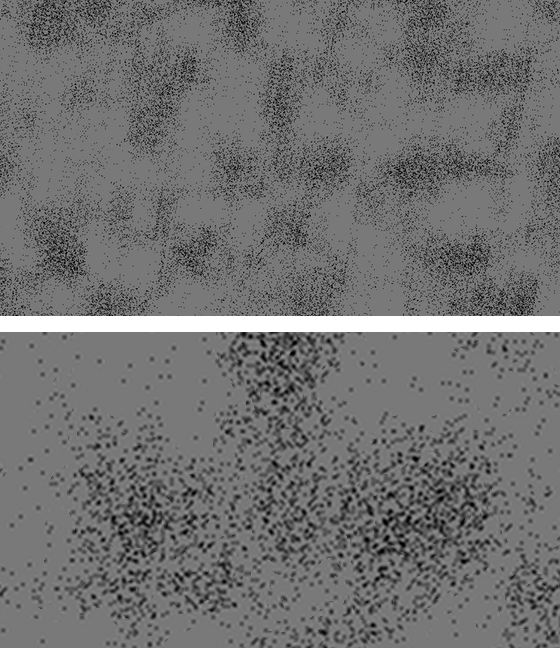
Top: the whole. Bottom: its middle third, enlarged.
A Shadertoy shader for this texture:

```glsl
#define GRAINS_ACROSS 768.0
#define SOFTNESS 1.5
#define CLUSTER_SCALE 7.0
#define SPARSE_LEVEL 0.28
#define DENSE_LEVEL 0.95
#define MAX_DENSITY 0.39
#define GROUND vec3(0.473)
#define PI 3.14159265

float hash(vec2 p) {
    return fract(sin(dot(p, vec2(12.9898, 78.233))) * 43758.5453);
}

float valueNoise(vec2 p) {
    vec2 cell = floor(p);
    vec2 f = fract(p);
    f = f * f * (3.0 - 2.0 * f);
    float low = mix(hash(cell), hash(cell + vec2(1.0, 0.0)), f.x);
    float high = mix(hash(cell + vec2(0.0, 1.0)), hash(cell + vec2(1.0, 1.0)), f.x);
    return mix(low, high, f.y);
}

// Layered noise, normalised to 0..1
float clusterNoise(vec2 p) {
    float sum = 0.0;
    float total = 0.0;
    float weight = 1.0;
    for (int i = 0; i < 3; i++) {
        sum += weight * valueNoise(p);
        total += weight;
        p = p * 2.0 + vec2(17.3, 9.1);
        weight *= 0.6;
    }
    return sum / total;
}

float sinc(float x) {
    x *= PI;
    return abs(x) < 0.001 ? 1.0 : sin(x) / x;
}

// Three-lobed Lanczos window
float lanczos(float x) {
    return abs(x) < 3.0 ? sinc(x) * sinc(x / 3.0) : 0.0;
}

void mainImage(out vec4 fragColor, in vec2 fragCoord) {
    // Chance of a speck, from clustered noise
    vec2 uv = fragCoord / iResolution.y;
    float cluster = clusterNoise(uv * CLUSTER_SCALE + 3.7);
    float density = MAX_DENSITY * smoothstep(SPARSE_LEVEL, DENSE_LEVEL, cluster);

    // Filtered coverage of the black one-cell specks
    vec2 grain = fragCoord / iResolution.x * GRAINS_ACROSS;
    vec2 home = floor(grain);
    float coverage = 0.0;
    float total = 0.0;
    for (int y = -5; y <= 5; y++) {
        float weightY = lanczos((home.y + float(y) + 0.5 - grain.y) / SOFTNESS);
        for (int x = -5; x <= 5; x++) {
            vec2 cell = home + vec2(x, y);
            float weight = weightY * lanczos((cell.x + 0.5 - grain.x) / SOFTNESS);
            float speck = step(hash(cell + 0.5), density);
            coverage += weight * speck;
            total += weight;
        }
    }

    vec3 color = GROUND * (1.0 - coverage / total);
    fragColor = vec4(clamp(color, 0.0, 1.0), 1.0);
}
```
